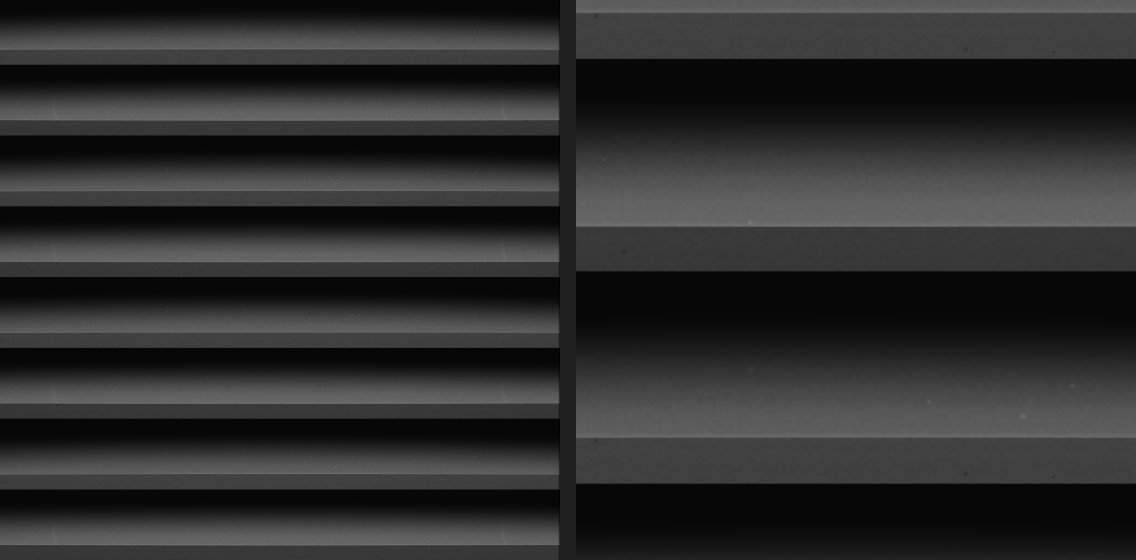
Left: the whole. Right: its middle third, enlarged.
A Shadertoy shader for this texture:

```glsl
// Dark metal louvre: stacked horizontal slats with deep shadows and flat front lips.

const float SLATS = 7.91;         // slats up the canvas, the top one cropped
const float START = 0.01;         // part of the lowest lip cut by the canvas
const float SHADOW = 0.028;       // grey levels
const float EDGE_LIGHT = 0.035;

float hash(vec2 p) {
    p = fract(p * vec2(0.1031, 0.1137));
    p += dot(p, p.yx + 33.33);
    return fract((p.x + p.y) * p.x * 17.0);
}

// Sparse round specks, one candidate in each cell
float specks(vec2 p, float density) {
    vec2 cell = floor(p);
    vec2 centre = 0.2 + 0.6 * vec2(hash(cell + 3.1), hash(cell + 17.7));
    float present = step(1.0 - density, hash(cell + 41.3));
    float radius = mix(0.06, 0.16, hash(cell + 8.9));
    return present * (1.0 - smoothstep(radius * 0.4, radius, length(fract(p) - centre)));
}

// Faint brushed streaks running along the slat
float brushed(vec2 p) {
    return sin(p.y * 61.0 + sin(p.x * 9.0)) * 0.5
         + sin(p.y * 113.0 + 2.0 * sin(p.x * 5.0 + 1.0)) * 0.3
         + sin(p.x * 23.0 + p.y * 7.0) * 0.2;
}

// Fine mottling from square cells, centred on zero
float grain(vec2 p) {
    return hash(floor(p)) - 0.5;
}

// Thin upright scuff that wavers around x
float scuff(vec2 p, float x) {
    float offset = p.x - x - 0.003 * sin(p.y * 9.0);
    return exp(-offset * offset / 0.000012) * smoothstep(0.3, 0.7, p.y);
}

// Sloped face: shadow at the top, brightening toward the lip
float faceShade(float depth, float delay, float peak) {
    float rise = smoothstep(0.15, 0.70, depth - delay);
    float sheen = 0.02 * smoothstep(0.58, 0.78, depth);
    return mix(SHADOW, peak, rise) + sheen;
}

// Flat front lip, slightly darker downward
float lipShade(float depth, float base) {
    return base + 0.05 * (0.88 - depth);
}

void mainImage(out vec4 fragColor, in vec2 fragCoord) {
    vec2 uv = fragCoord / iResolution.xy;
    float level = uv.y * SLATS + START;
    float odd = mod(floor(level), 2.0);      // two slat kinds alternate
    float depth = 1.0 - fract(level);        // 0 at slat top, 1 at lip bottom
    float soft = 0.6 * SLATS / iResolution.y;
    vec2 surface = vec2(uv.x, depth);

    // Slat geometry, bowed slightly across the width
    float side = abs(uv.x * 2.0 - 1.0);
    float sideFade = side * side;
    float lipTop = mix(0.784, 0.777, odd) + 0.006 * sideFade * (odd * 2.0 - 1.0);
    float lip = smoothstep(lipTop - soft, lipTop + soft, depth);

    // Base shading, the odd slats and both ends deeper in shadow
    float delay = 0.025 * odd + mix(0.03, 0.05, odd) * sideFade;
    float face = faceShade(depth, delay, mix(0.372, 0.342, odd));
    float front = lipShade(depth, mix(0.220, 0.252, odd));
    float shade = mix(face, front, lip);
    shade *= 1.01 - 0.05 * sideFade;

    // Glint on the fold and dark line under the lip
    float fold = (depth - lipTop + 0.008) / 0.012;
    shade += EDGE_LIGHT * exp(-fold * fold);
    float underside = smoothstep(0.992 - soft, 0.996 + soft, depth);
    shade = mix(shade, SHADOW, underside);

    // Wear, repeated on every second slat and hidden in shadow
    float lit = smoothstep(0.05, 0.3, shade);
    float scuffs = scuff(surface, 0.098) + scuff(surface, 0.9);
    shade += lit * 0.004 * brushed(surface);
    shade += lit * 0.012 * grain(vec2(uv.x * 384.0, depth * 48.0) + odd * 71.0);
    shade += lit * 0.025 * scuffs * (1.0 - odd) * (1.0 - lip);
    vec2 speckGrid = vec2(uv.x * 56.0, depth * 7.0) + odd * 71.0;
    shade += lit * 0.05 * specks(speckGrid, 0.06) * (1.0 - lip);
    shade -= lit * 0.05 * specks(speckGrid + 130.0, 0.12) * lip;

    // Narrow dark seam at the right end
    shade *= 1.0 - 0.5 * smoothstep(0.9965, 0.999, uv.x);

    fragColor = vec4(vec3(shade), 1.0);
}
```
